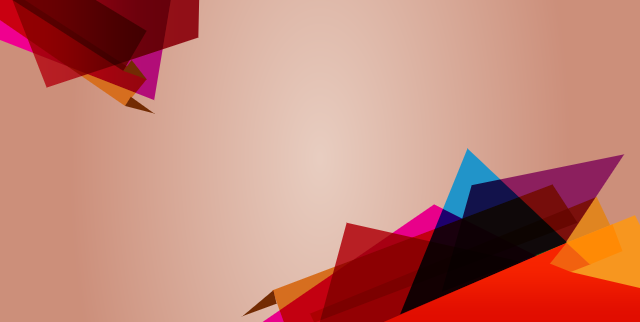
Reproduce this background procedurally as a WebGL 1 fragment shader.

```glsl
precision highp float;
// Overlapping translucent paper shards in two corners of a soft peach backdrop.
uniform vec2 u_resolution;

// Signed distance to the line a-b, positive on the inner side of a clockwise shape.
float edge(vec2 p, vec2 a, vec2 b) {
  vec2 d = normalize(b - a);
  return dot(p - a, vec2(-d.y, d.x));
}

float coverage(float dist) {
  return clamp(dist * u_resolution.x / 7.68 + 0.5, 0.0, 1.0);
}

float tri(vec2 p, vec2 a, vec2 b, vec2 c) {
  return coverage(min(edge(p, a, b), min(edge(p, b, c), edge(p, c, a))));
}

float quad(vec2 p, vec2 a, vec2 b, vec2 c, vec2 d) {
  return coverage(min(min(edge(p, a, b), edge(p, b, c)),
                      min(edge(p, c, d), edge(p, d, a))));
}

// Multiplies with earlier shards, but stays opaque on the bare backdrop (alpha 0).
void tint(inout vec4 paint, vec3 color, float mask) {
  vec3 under = mix(vec3(1.0), paint.rgb, paint.a);
  paint.rgb = mix(paint.rgb, color * under, mask);
  paint.a = max(paint.a, mask);
}

void cover(inout vec4 paint, vec3 color, float mask) {
  paint = mix(paint, vec4(color, 1.0), mask);
}

void main() {
  // The canvas spans 7.68 by 3.86 units, with y running down from the top.
  vec2 uv = gl_FragCoord.xy / u_resolution;
  vec2 p = vec2(uv.x, 1.0 - uv.y) * vec2(7.68, 3.86);

  vec3 orange = vec3(0.84, 0.43, 0.12);
  vec3 brown = vec3(0.45, 0.17, 0.01);
  vec3 crimson = vec3(0.72, 0.12, 0.14);

  // Backdrop: tall elliptical glow
  float glow = length((p - vec2(3.84, 1.9)) / vec2(3.0, 6.0));
  vec4 paint = vec4(mix(vec3(0.91, 0.805, 0.755), vec3(0.80, 0.56, 0.48),
                        min(glow, 1.0)), 0.0);

  // Upper left shards
  vec3 fadedPink = mix(vec3(0.94, 0.0, 0.56), vec3(0.70, 0.05, 0.47),
                       smoothstep(0.3, 1.8, p.x));
  tint(paint, fadedPink, quad(p, vec2(-0.1, -0.1), vec2(2.067, -0.1),
                              vec2(1.85, 1.2), vec2(-0.1, 0.44)));
  tint(paint, orange, quad(p, vec2(-0.3, 0.034), vec2(0.0, -0.194),
                           vec2(1.76, 0.95), vec2(1.5, 1.27)));
  tint(paint, mix(crimson, vec3(0.57, 0.06, 0.09), smoothstep(0.5, 2.2, p.x)),
       quad(p, vec2(0.11, -0.1), vec2(2.392, -0.1),
            vec2(2.38, 0.45), vec2(0.56, 1.05)));
  tint(paint, vec3(0.62, 0.4, 0.1), quad(p, vec2(0.0, -0.096), vec2(0.9, -0.15),
                                         vec2(1.76, 0.37), vec2(1.48, 0.85)));
  cover(paint, brown, tri(p, vec2(1.48, 0.85), vec2(1.58, 0.72), vec2(1.76, 0.95)));
  cover(paint, brown, tri(p, vec2(1.57, 1.16), vec2(1.85, 1.36), vec2(1.5, 1.27)));

  // Lower right translucent shards
  cover(paint, brown, tri(p, vec2(2.91, 3.79), vec2(3.28, 3.48), vec2(3.32, 3.64)));
  tint(paint, orange, quad(p, vec2(3.27, 3.48), vec2(6.63, 2.21),
                           vec2(6.93, 2.67), vec2(3.45, 3.99)));
  tint(paint, vec3(0.88, 0.52, 0.13), quad(p, vec2(3.72, 3.76), vec2(7.16, 2.36),
                                           vec2(7.47, 3.01), vec2(4.03, 4.41)));
  tint(paint, vec3(0.91, 0.0, 0.54), quad(p, vec2(5.21, 2.45), vec2(6.8, 3.25),
                                          vec2(6.0, 4.0), vec2(2.946, 4.0)));
  tint(paint, crimson, quad(p, vec2(4.16, 2.67), vec2(6.4, 3.17),
                            vec2(5.6, 4.0), vec2(3.8, 4.0)));
  tint(paint, vec3(0.13, 0.58, 0.79), tri(p, vec2(5.61, 1.78), vec2(6.81, 2.91),
                                          vec2(4.8, 3.77)));
  tint(paint, vec3(0.55, 0.12, 0.37), quad(p, vec2(5.66, 2.22), vec2(7.49, 1.85),
                                           vec2(6.78, 2.92), vec2(5.3, 3.5)));

  // Opaque red and amber sheets
  vec3 red = mix(vec3(0.97, 0.14, 0.0), vec3(0.88, 0.05, 0.0),
                 smoothstep(3.1, 3.86, p.y));
  cover(paint, red, quad(p, vec2(4.28, 4.0), vec2(6.8, 2.91),
                         vec2(8.0, 3.52), vec2(8.0, 4.0)));
  cover(paint, vec3(0.97, 0.59, 0.12), quad(p, vec2(6.8, 2.91), vec2(7.62, 2.58),
                                            vec2(8.1, 3.55), vec2(6.85, 3.26)));
  cover(paint, vec3(1.0, 0.54, 0.02), quad(p, vec2(6.8, 2.91), vec2(7.35, 2.69),
                                           vec2(7.47, 3.01), vec2(7.08, 3.17)));
  cover(paint, vec3(0.95, 0.38, 0.06), quad(p, vec2(6.8, 2.91), vec2(7.08, 3.17),
                                            vec2(6.85, 3.26), vec2(6.6, 3.16)));

  gl_FragColor = vec4(paint.rgb, 1.0);
}
```
